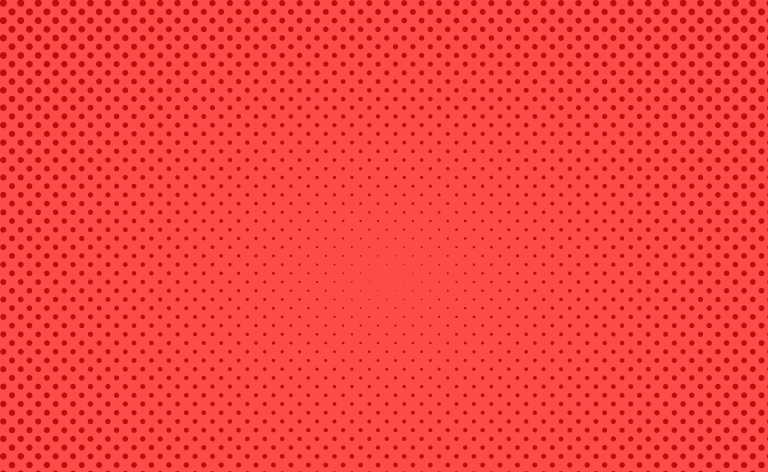
A Shadertoy shader for this background:

```glsl
const vec3 GROUND_COLOR = vec3(1.00, 0.29, 0.29);
const vec3 DOT_COLOR = vec3(0.75, 0.05, 0.05);

// Lengths are fractions of the canvas width, measured from the top left
const float PITCH = 0.022695;             // spacing of dots along a row
const vec2 FIRST_DOT = vec2(0.0043, 0.0041);
const vec2 FOCUS = vec2(0.507, 0.363);    // where the dots vanish
const vec2 REACH = vec2(0.508, 0.363);    // distance at which dots are full size
const float FULL_RADIUS = 0.00384;
const float GROWTH = 0.6;                 // exponent of growth away from the focus

float dotRadius(vec2 center) {
    return FULL_RADIUS * pow(length((center - FOCUS) / REACH), GROWTH);
}

// Coverage by the nearest dot of one square lattice
float latticeDots(vec2 p, vec2 origin, float pixel) {
    vec2 center = origin + PITCH * floor((p - origin) / PITCH + 0.5);
    float radius = dotRadius(center);
    float edge = clamp((radius - length(p - center)) / pixel + 0.5, 0.0, 1.0);
    return edge * min(1.0, 2.0 * radius / pixel); // fade dots below pixel size
}

void mainImage(out vec4 fragColor, in vec2 fragCoord) {
    float pixel = 1.0 / iResolution.x;
    vec2 p = vec2(fragCoord.x, iResolution.y - fragCoord.y) * pixel;

    // Two interleaved lattices form the staggered halftone
    float ink = max(latticeDots(p, FIRST_DOT, pixel),
                    latticeDots(p, FIRST_DOT + 0.5 * PITCH, pixel));

    fragColor = vec4(mix(GROUND_COLOR, DOT_COLOR, ink), 1.0);
}
```
